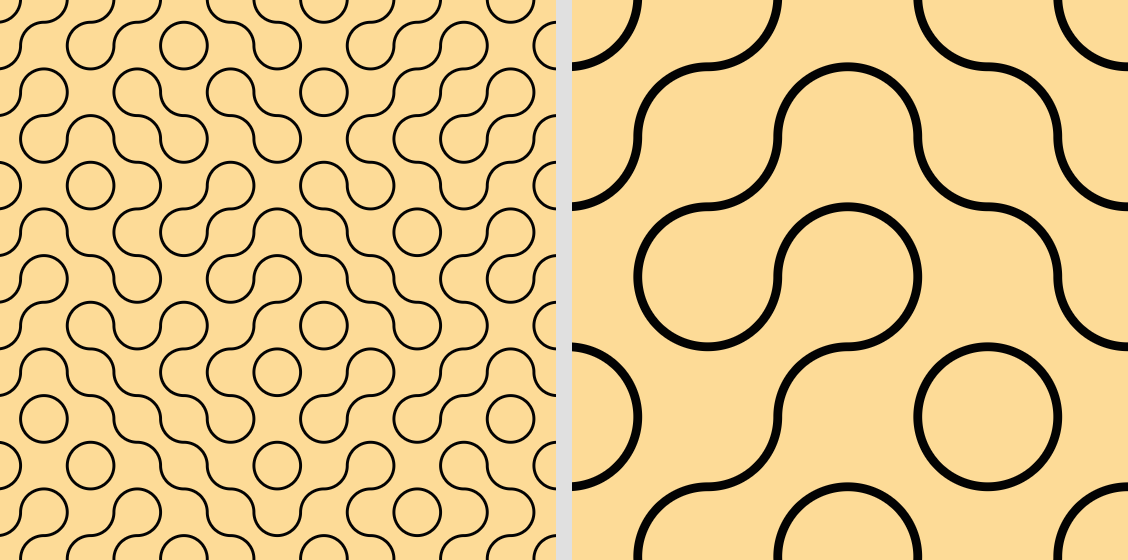
Left: the whole. Right: its middle third, enlarged.
Give the GLSL for this pattern, as a WebGL 1 fragment shader.

```glsl
precision highp float;

// Truchet tiling: thin black quarter arcs on cream, twelve square tiles down.
// Each tile joins its edge midpoints with two arcs and is mirrored at random,
// so that the arcs link up into circles and winding lines.

uniform vec2 u_resolution;

const float TILES_DOWN = 12.0;
const float ARC_RADIUS = 0.5;        // in tiles
const float HALF_LINE = 0.0315;      // in tiles
const vec2 GRID_SHIFT = vec2(0.016, -0.023);
const vec3 CREAM = vec3(0.994, 0.860, 0.592);
const vec3 INK = vec3(0.01);

float hash(vec2 p) {
  return fract(sin(dot(p, vec2(12.9898, 78.233))) * 43758.5453);
}

// Mirrors the tile left to right for half of the cells.
vec2 orientTile(vec2 local, vec2 cell) {
  float flip = step(0.5, hash(cell));
  return vec2(mix(local.x, 1.0 - local.x, flip), local.y);
}

// Distance to the nearer of two arcs around opposite tile corners.
float arcDistance(vec2 local, float radius) {
  float toCorner = min(length(local), length(local - 1.0));
  return abs(toCorner - radius);
}

float strokeCoverage(float dist, float halfWidth, float pixel) {
  return clamp((halfWidth - dist) / pixel + 0.5, 0.0, 1.0);
}

void main() {
  // Grid centred on the canvas, one unit per tile.
  float pixel = TILES_DOWN / u_resolution.y;
  vec2 p = (gl_FragCoord.xy - 0.5 * u_resolution) * pixel + GRID_SHIFT;

  vec2 local = orientTile(fract(p), floor(p));
  float line = strokeCoverage(arcDistance(local, ARC_RADIUS), HALF_LINE, pixel);

  gl_FragColor = vec4(mix(CREAM, INK, line), 1.0);
}
```
